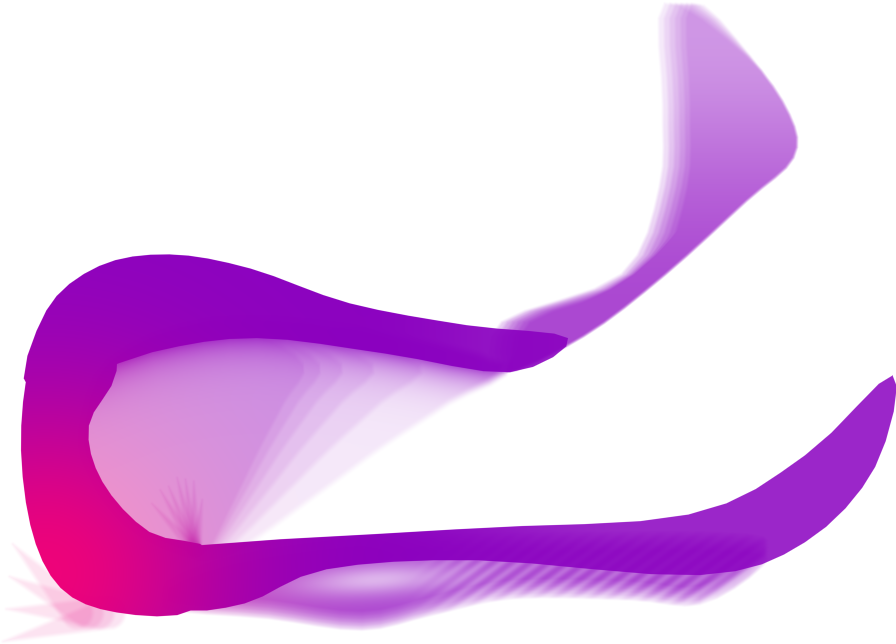
This background is drawn by a Shadertoy shader. Its source:

```glsl
const int KNOTS = 12;
const int LAYERS = 6;
const vec3 PURPLE = vec3(0.54, 0.0, 0.75);
const vec3 PINK = vec3(0.93, 0.0, 0.47);

float hash(float n) { return fract(sin(n * 12.9898) * 43758.5453); }

vec2 spline(vec2 a, vec2 b, vec2 c, vec2 d, float t) {
    return b + 0.5 * t * (c - a + t * (2.0 * a - 5.0 * b + 4.0 * c - d
        + t * (3.0 * (b - c) + d - a)));
}

// Signed distance to a smooth closed outline through the knots
float outline(vec2 p, vec2 k[KNOTS]) {
    float nearest = 1e6, side = 1.0;
    vec2 start = k[0];
    for (int i = 0; i < KNOTS; i++) {
        vec2 before = k[(i + 11) % KNOTS], next = k[(i + 1) % KNOTS], after = k[(i + 2) % KNOTS];
        for (int s = 1; s <= 4; s++) {
            vec2 end = spline(before, k[i], next, after, float(s) / 4.0);
            vec2 e = start - end, w = p - end;
            vec2 r = w - e * clamp(dot(w, e) / dot(e, e), 0.0, 1.0);
            nearest = min(nearest, dot(r, r));
            bvec3 c = bvec3(p.y >= end.y, p.y < start.y, e.x * w.y > e.y * w.x);
            if (all(c) || !any(c)) side = -side;
            start = end;
        }
    }
    return side * sqrt(nearest);
}

float cover(float d, float soft) { return smoothstep(soft, -soft, d); }

// Opacity of a stack of translucent sheets, each slid a little further
float sheets(vec2 p, vec2 k[KNOTS], vec2 slide, float ink, float soft) {
    float clear = 1.0;
    for (int i = 0; i < LAYERS; i++) {
        vec2 q = p - slide * float(i) / float(LAYERS - 1);
        clear *= 1.0 - ink * cover(outline(q, k), soft);
    }
    return 1.0 - clear;
}

// Distance to a wisp that is pointed at a and has radius r at b
float wisp(vec2 p, vec2 a, vec2 b, float r) {
    float h = clamp(dot(p - a, b - a) / dot(b - a, b - a), 0.0, 1.0);
    return length(p - mix(a, b, h)) - r * h;
}

void mainImage(out vec4 fragColor, in vec2 fragCoord) {
    // Units: hundredths of the canvas height
    float pixel = 100.0 / iResolution.y;
    vec2 p = fragCoord * pixel;
    float clear = 1.0;

    // Solid ribbon: upper sweep, left bowl, lower sweep
    vec2 upper[KNOTS] = vec2[](vec2(4.7, 39.3), vec2(7.2, 51.8), vec2(15.4, 58.7), vec2(26.3, 60.5),
        vec2(38.9, 58.3), vec2(54.3, 52.9), vec2(72.5, 49.5), vec2(88.2, 47.5),
        vec2(79.2, 42.2), vec2(59.8, 45.1), vec2(39.9, 47.5), vec2(23.6, 45.3));
    vec2 bowl[KNOTS] = vec2[](vec2(16.3, 53.8), vec2(6.3, 47.5), vec2(3.3, 33.9), vec2(4.7, 18.5),
        vec2(9.4, 8.7), vec2(18.1, 4.9), vec2(29.9, 5.3), vec2(32.6, 14.5),
        vec2(23.2, 17.4), vec2(15.9, 25.2), vec2(13.8, 33.9), vec2(18.1, 42.4));
    vec2 lower[KNOTS] = vec2[](vec2(21.7, 14), vec2(27.2, 5.8), vec2(38, 6.3), vec2(50.7, 11.6),
        vec2(74.3, 13), vec2(108.7, 10.7), vec2(125, 15.8), vec2(135.9, 27.5),
        vec2(138.6, 41.7), vec2(125, 29.3), vec2(106.9, 20.1), vec2(70.7, 17.8));
    float upperD = outline(p, upper);
    float bodyD = min(upperD, min(outline(p, lower), outline(p, bowl)));
    float density = mix(0.99, 0.85, smoothstep(55.0, 100.0, p.x));
    clear *= 1.0 - density * cover(bodyD, 0.7 * pixel);

    // Pale veil inside the bowl, with a plume of fine wisps
    if (p.x < 82.0 && p.y > 10.0 && p.y < 54.0) {
        vec2 veil[KNOTS] = vec2[](vec2(12.7, 33), vec2(17.2, 43.8), vec2(32.6, 50), vec2(54.3, 49),
            vec2(77.9, 43.5), vec2(69.7, 37.5), vec2(58.9, 30.3), vec2(48.9, 23),
            vec2(36.2, 14.3), vec2(29, 14), vec2(20, 18.5), vec2(14.5, 25.7));
        vec2 narrowing = vec2(-1.8 * max(p.x - 30.0, 0.0), 0.0);
        clear *= 1.0 - sheets(p, veil, narrowing, 0.09, 0.7);
        float fringe = cover(outline(p, veil), 1.0);
        clear *= 1.0 - 0.65 * fringe * exp(-max(upperD, 0.0) / 2.6);
        for (int i = 0; i < 7; i++) {
            float lean = float(i) - 3.0;
            vec2 tip = vec2(27.5 + 1.3 * lean, 24.5 + 2.5 * hash(float(i)) - 0.3 * lean * lean);
            clear *= 1.0 - 0.13 * cover(wisp(p, tip, vec2(30.3, 14.5), 1.0), 0.4);
        }
    }

    // Translucent fan rising to the upper right, denser towards its right edge
    if (p.x > 74.0 && p.y > 40.0) {
        vec2 fan[KNOTS] = vec2[](vec2(77.9, 42.2), vec2(90.6, 47.8), vec2(103.3, 57.4), vec2(115.9, 68.8),
            vec2(123.2, 75.5), vec2(122.6, 82.2), vec2(115.9, 91.3), vec2(103.2, 99.5),
            vec2(102.9, 83.7), vec2(102.4, 71), vec2(96.5, 57.4), vec2(77.9, 50));
        float inside = 80.0 + 1.35 * (p.y - 42.0) - p.x;
        float shift = 4.3 * smoothstep(0.0, 5.0, inside) * (1.0 - smoothstep(106.0, 120.0, p.x));
        float ink = mix(0.19, 0.085, smoothstep(52.0, 95.0, p.y));
        clear *= 1.0 - sheets(p, fan, vec2(shift, 0.0), ink, 0.35);
    }

    // Hatched fringe under the lower sweep, opened by a pale lens
    if (p.y < 19.0) {
        vec2 hem[KNOTS] = vec2[](vec2(25.4, 5.8), vec2(41.7, 4), vec2(56.2, 2.2), vec2(67, 4.5),
            vec2(79.7, 7.1), vec2(97.8, 6.9), vec2(108.7, 6.2), vec2(117.8, 11.6),
            vec2(115.9, 14.4), vec2(87, 14.6), vec2(59.8, 14), vec2(36.2, 10.8));
        vec2 q = (p - vec2(58.5, 10.0 + 0.06 * (p.x - 58.5))) / vec2(15.0, 2.8);
        float lens = exp(-dot(q, q));
        float hatch = 0.5 + 0.5 * sin(2.2 * p.x - 3.0 * p.y);
        float ink = 0.19 * (1.0 - 0.7 * lens);
        ink *= 1.0 - 0.3 * hatch * smoothstep(62.0, 75.0, p.x);
        clear *= 1.0 - sheets(p, hem, vec2(0.0, 2.7), ink, 0.35);
    }

    // Faint wisps at the lower left corner
    for (int i = 0; i < 4; i++) {
        float f = float(i) / 3.0;
        vec2 tip = mix(vec2(0.5, 0.4), vec2(2.0, 15.5), f);
        clear *= 1.0 - 0.11 * cover(wisp(p, tip, vec2(17.0 - 5.0 * f, 4.8), 2.4), 0.5);
    }

    // Pink glows from the lower left into purple
    float glow = length(p - vec2(7.0, 11.0)) / 28.0;
    vec3 tint = mix(PURPLE, PINK, exp(-glow * glow));
    fragColor = vec4(mix(vec3(1.0), tint, 1.0 - clear), 1.0);
}
```
